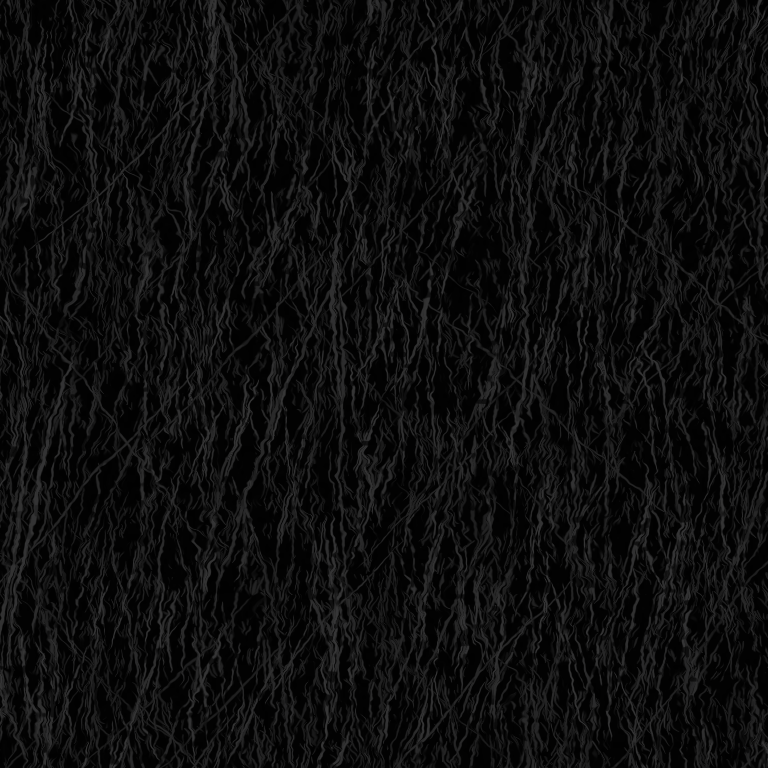
A three.js fragment shader for this texture:

```glsl
varying vec2 vUv;

const vec3 HIDE = vec3(0.007);
const vec3 CREASE = vec3(0.212, 0.212, 0.214);
const float EDGE = 0.0011;

vec4 hash4(vec2 p) {
  vec4 q = fract(p.xyxy * vec4(0.1031, 0.1030, 0.0973, 0.1099));
  q += dot(q, q.wzxy + 33.33);
  return fract((q.xxyz + q.yzzw) * q.zywx);
}

float noise(vec2 p) {
  vec2 i = floor(p);
  vec2 f = fract(p);
  f = f * f * (3.0 - 2.0 * f);
  float low = mix(hash4(i).x, hash4(i + vec2(1.0, 0.0)).x, f.x);
  float high = mix(hash4(i + vec2(0.0, 1.0)).x, hash4(i + 1.0).x, f.x);
  return mix(low, high, f.y);
}

// One tapered, bent stroke per grid cell; lean and spread set its slope
float strokes(vec2 p, vec2 cell, float lean, float spread, float width, float edge, float seed) {
  vec2 id = floor(p / cell);
  float ink = 0.0;
  for (int j = -1; j <= 1; j++) {
    for (int i = -1; i <= 1; i++) {
      vec2 c = id + vec2(float(i), float(j));
      vec4 h = hash4(c + seed * 17.0 + 50.0);
      vec4 k = hash4(c + seed * 31.0 + 190.0);
      vec2 d = p - (c + h.xy) * cell;
      float reach = cell.y * mix(0.4, 0.95, h.z);
      float slope = lean + spread * (2.0 * h.w - 1.0);
      float bend = 0.3 * (k.x - 0.5) * d.y * d.y / reach;
      float dist = abs(d.x - slope * d.y - bend) / sqrt(1.0 + slope * slope);
      float along = clamp(1.0 - d.y * d.y / (reach * reach), 0.0, 1.0);
      float halfWidth = width * sqrt(along) * mix(0.7, 1.15, k.y);
      float line = 1.0 - smoothstep(halfWidth - edge, halfWidth + edge, dist);
      ink = max(ink, line * smoothstep(0.0, 0.15, along) * mix(0.6, 1.0, k.z));
    }
  }
  return ink;
}

// Slow wander plus the fine jitter of grained hide
vec2 warp(vec2 p) {
  float wander = noise(p * vec2(17.0, 13.0) + 7.0) - 0.5;
  float jag = noise(p * vec2(55.0, 95.0) + 31.0) - 0.5;
  float grit = noise(p * vec2(140.0, 210.0) + 83.0) - 0.5;
  return p + vec2(0.018 * wander + 0.006 * jag + 0.0025 * grit, 0.004 * jag);
}

// Main net of upright creases leaning both ways
float creaseNet(vec2 p) {
  float net = 0.0;
  for (int n = 0; n < 4; n++) {
    float s = float(n);
    vec2 cell = vec2(0.047 + 0.004 * s, 0.075 + 0.014 * s);
    float lean = 0.06 + 0.08 * (mod(s, 2.0) * 2.0 - 1.0);
    net = max(net, strokes(p + 0.013 * s, cell, lean, 0.36, 0.0017, EDGE, s + 1.0));
  }
  return net;
}

// Long folds and sparse oblique scratches
float longFolds(vec2 p) {
  float folds = strokes(p, vec2(0.21, 0.29), 0.08, 0.3, 0.0023, EDGE, 8.0);
  folds = max(folds, 0.8 * strokes(p, vec2(0.25, 0.2), 0.85, 0.2, 0.0014, EDGE, 9.0));
  return max(folds, 0.75 * strokes(p, vec2(0.32, 0.21), -0.95, 0.25, 0.0014, EDGE, 10.0));
}

// Close-packed wrinkles gathered in soft upright bands
float bundles(vec2 p) {
  float band = strokes(p, vec2(0.24, 0.2), 0.1, 0.22, 0.011, 0.007, 11.0);
  float fibres = strokes(p, vec2(0.013, 0.05), 0.08, 0.16, 0.0021, EDGE, 12.0);
  return fibres * smoothstep(0.1, 0.6, band);
}

// Short ticks scattered between the creases
float flecks(vec2 p) {
  float ticks = strokes(p, vec2(0.015, 0.017), 0.15, 0.5, 0.0013, EDGE, 13.0);
  ticks = max(ticks, strokes(p, vec2(0.017, 0.014), -0.25, 0.6, 0.0012, EDGE, 14.0));
  return ticks * smoothstep(0.36, 0.62, noise(p * vec2(75.0, 55.0) + 11.0));
}

void main() {
  vec2 p = warp(vUv);

  // Grain breaks the lines into uneven pieces
  float grain = noise(vUv * vec2(190.0, 130.0) + 5.0);
  float broken = mix(0.35, 1.0, smoothstep(0.2, 0.48, grain));
  float patches = mix(0.75, 1.0, smoothstep(0.25, 0.6, noise(vUv * vec2(14.0, 9.0) + 61.0)));

  float ink = creaseNet(p) * broken * patches;
  ink = max(ink, longFolds(p) * mix(0.6, 1.0, broken));
  ink = max(ink, bundles(p) * broken);
  ink = max(ink, 0.66 * flecks(p));

  vec3 base = HIDE * (0.5 + grain);
  gl_FragColor = vec4(mix(base, CREASE, clamp(ink, 0.0, 1.0)), 1.0);
}
```
